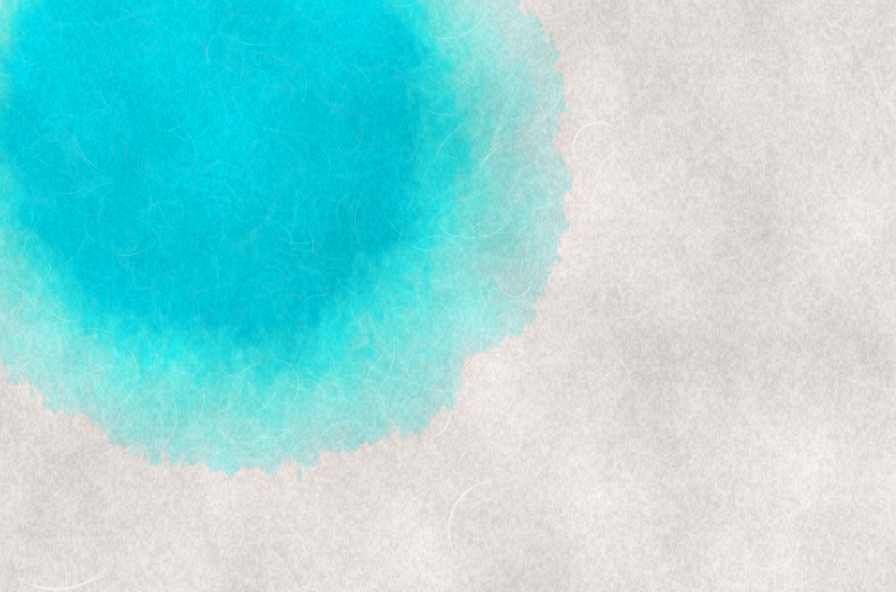
This background is drawn by a WebGL 1 fragment shader. Its source:

```glsl
precision highp float;
uniform vec2 u_resolution;

// Wash geometry, in units of the canvas height
const vec2 CORE_CENTER = vec2(0.364, 0.813);
const float CORE_RADIUS = 0.358;
const vec2 RIM_CENTER = vec2(0.413, 0.744);
const float RIM_RADIUS = 0.541;
const float RIM_SOFTNESS = 0.007;
const float RIM_RAGGED = 0.075;
const float LOWER_BLEED = 0.28;

// Colours
const vec3 PAPER = vec3(0.895, 0.882, 0.873);
const vec3 PAPER_BLUSH = vec3(0.900, 0.853, 0.838);
const vec3 CORE = vec3(0.005, 0.815, 0.880);
const vec3 TURQUOISE = vec3(0.160, 0.875, 0.885);
const vec3 AQUA = vec3(0.430, 0.890, 0.870);
const vec3 MINT = vec3(0.590, 0.890, 0.875);
const vec3 PALE = vec3(0.730, 0.870, 0.860);
const vec3 FIBRE = vec3(0.985, 0.980, 0.965);

// Paper texture
const float MOTTLE = 0.17;
const float GRAIN = 0.075;
const float HAIR = 0.13;

vec2 hash2(vec2 p) {
  vec3 q = fract(p.xyx * vec3(0.1031, 0.1030, 0.0973));
  q += dot(q, q.yzx + 33.33);
  return fract((q.xx + q.yz) * q.zy);
}

float noise(vec2 p) {
  vec2 i = floor(p), f = fract(p);
  f = f * f * (3.0 - 2.0 * f);
  float low = mix(hash2(i).x, hash2(i + vec2(1.0, 0.0)).x, f.x);
  float high = mix(hash2(i + vec2(0.0, 1.0)).x, hash2(i + 1.0).x, f.x);
  return mix(low, high, f.y);
}

float fbm(vec2 p) {
  float sum = 0.0, gain = 0.533;
  for (int i = 0; i < 4; i++) {
    sum += gain * noise(p);
    p = mat2(1.6, 1.2, -1.2, 1.6) * p + 7.3;
    gain *= 0.5;
  }
  return sum;
}

// Thin wandering hairs along the level lines of warped noise
float hairs(vec2 p, float scale) {
  vec2 warp = vec2(noise(p * scale * 0.6), noise(p * scale * 0.6 + 41.0));
  float ridge = 1.0 - abs(2.0 * noise(p * scale + warp * 3.0) - 1.0);
  return pow(ridge, 9.0);
}

// One curved strand per grid cell, drawn with its neighbours
float strands(vec2 p, float scale, float width, float density) {
  vec2 g = p * scale, cell = floor(g);
  float w = max(width, 0.8 / u_resolution.y) * scale;
  float sum = 0.0;
  for (int y = -1; y <= 1; y++) {
    for (int x = -1; x <= 1; x++) {
      vec2 id = cell + vec2(float(x), float(y));
      vec2 place = hash2(id + 11.0 + scale);
      vec2 form = hash2(id + 71.0 + scale);
      vec2 kind = hash2(id + 151.0 + scale);
      float turn = 6.2832 * form.x;
      vec2 q = mat2(cos(turn), -sin(turn), sin(turn), cos(turn)) * (g - id - place);
      float bend = mix(0.3, 1.3, form.y);
      q.x += bend;
      float along = abs(atan(q.y, q.x)) * bend;
      float reach = mix(0.3, 0.85, kind.y);
      float line = 1.0 - smoothstep(0.3 * w, 1.5 * w, abs(length(q) - bend));
      line *= 1.0 - smoothstep(0.4 * reach, reach, along);
      sum += line * step(kind.x, density) * mix(0.4, 1.0, place.x);
    }
  }
  return min(sum, 1.0);
}

void main() {
  vec2 p = gl_FragCoord.xy / u_resolution.y;

  // Ragged distances to the core and the rim
  float broad = fbm(p * 13.0) - 0.5;
  float feather = fbm(p * vec2(75.0, 45.0)) - 0.5;
  float core = length(p - CORE_CENTER) - CORE_RADIUS;
  float rim = length(p - RIM_CENTER) - RIM_RADIUS;
  float spread = core / max(core - rim, 0.05);
  spread += LOWER_BLEED * (p.y - 0.7) + 0.28 * broad + 0.24 * feather;
  rim += RIM_RAGGED * broad + 0.045 * feather;

  // Pigment thins from the core outward
  vec3 wash = CORE * (1.0 + 0.12 * (p.y - 0.75) - 0.10 * (p.x - 0.35));
  wash = mix(wash, TURQUOISE, smoothstep(-0.12, 0.16, spread));
  wash = mix(wash, AQUA, smoothstep(0.12, 0.40, spread));
  wash = mix(wash, MINT, smoothstep(0.36, 0.66, spread));
  wash = mix(wash, PALE, smoothstep(0.62, 0.92, spread));

  // Bare paper, faintly warm beside the rim
  vec3 paper = mix(PAPER, PAPER_BLUSH, 0.6 * exp(-max(rim, 0.0) * 22.0));
  float inside = 1.0 - smoothstep(-RIM_SOFTNESS, RIM_SOFTNESS, rim);
  vec3 color = mix(paper, wash, inside);

  // Cloudy pulp and fine grain
  float cloud = fbm(p * vec2(7.0, 5.0) + 19.0) - 0.5;
  float grain = noise(p * vec2(330.0, 230.0)) - 0.5;
  grain += 0.6 * (noise(p * vec2(150.0, 95.0) + 5.0) - 0.5);
  color *= 1.0 + MOTTLE * cloud + GRAIN * grain;

  // Fibres, from fine hairs to a few thick bright strands
  float fine = hairs(p, 20.0) + 0.7 * hairs(p + 3.7, 38.0);
  float fibre = HAIR * fine * (0.6 + noise(p * 9.0));
  fibre += 0.24 * strands(p, 17.0, 0.0012, 0.75);
  fibre += 0.26 * strands(p + 2.3, 11.0, 0.0015, 0.6);
  float bold = 0.65 * strands(p + 5.1, 9.0, 0.0024, 0.10);
  fibre += bold * mix(1.0, 0.35, inside);
  float hold = mix(0.45, 1.0, smoothstep(-0.1, 0.5, spread));
  color = mix(color, FIBRE, clamp(fibre * hold, 0.0, 0.8));

  gl_FragColor = vec4(clamp(color - 0.012, 0.0, 1.0), 1.0);
}
```
